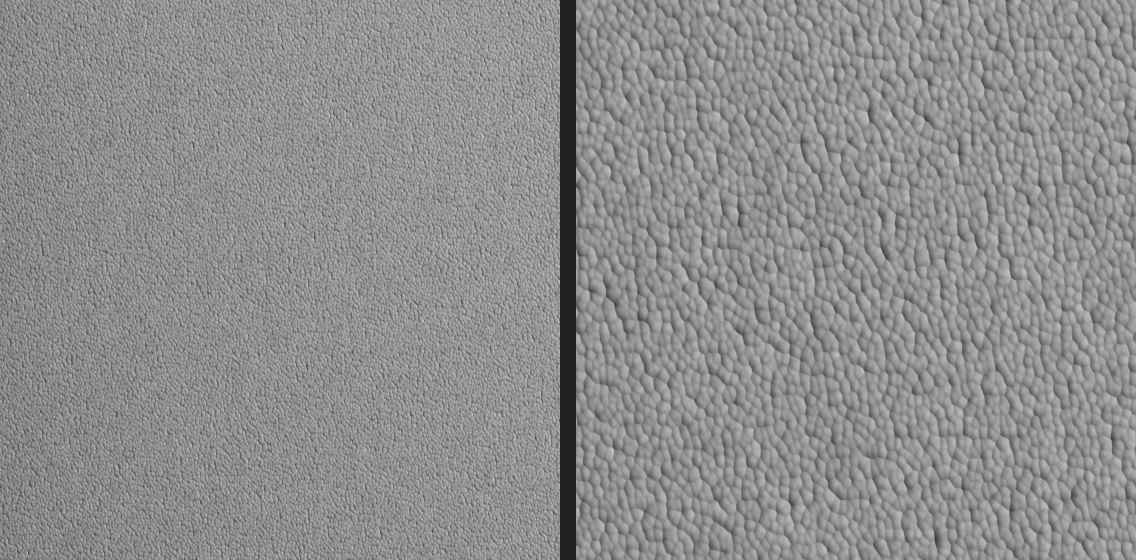
Left, the full canvas; right, a detail of the centre.
A Shadertoy shader for this texture:

```glsl
const float BASE_GREY = 0.569;
const vec2 GRAINS = vec2(215.0, 160.0);      // grains across and up the canvas
const float LEAN = 0.10;                     // slant of the grain columns
const float JITTER = 1.0;
const float SOFTNESS = 11.0;                 // higher gives harder grain borders
const vec2 LIGHT = vec2(0.93, 0.37);         // direction towards the light
const float RELIEF = 0.245;
const float DOME = 0.13;
const float GRAIN_TINT = 0.06;
const vec2 FIBRES = vec2(430.0, 290.0);
const float FIBRE_TINT = 0.07;
const vec2 THREADS = vec2(230.0, 20.0);
const float THREAD_TINT = 0.028;
const vec2 MOTTLE = vec2(60.0, 48.0);
const float MOTTLE_TINT = 0.012;
const vec2 FALLOFF = vec2(0.040, 0.026);     // broad brightening to the right and up
const float EDGE_SHADE = 0.024;
const int SAMPLES = 2;                       // antialiasing samples per axis

// Integer hash giving three values from 0 to 1
vec3 hash3(vec2 cell) {
    uvec2 q = uvec2(ivec2(cell) + 4096);
    uvec3 v = uvec3(q, q.x ^ (q.y << 8)) * 1664525u + 1013904223u;
    v.x += v.y * v.z;
    v.y += v.z * v.x;
    v.z += v.x * v.y;
    v ^= v >> 16u;
    v.x += v.y * v.z;
    v.y += v.z * v.x;
    v.z += v.x * v.y;
    return vec3(v & 65535u) / 65535.0;
}

float valueNoise(vec2 p) {
    vec2 i = floor(p);
    vec2 f = fract(p);
    f = f * f * (3.0 - 2.0 * f);
    float low = mix(hash3(i).x, hash3(i + vec2(1, 0)).x, f.x);
    float high = mix(hash3(i + vec2(0, 1)).x, hash3(i + vec2(1, 1)).x, f.x);
    return mix(low, high, f.y);
}

// Crepe surface: small domes lit from one side, blended softly at their borders
float grainShade(vec2 p) {
    p.x += LEAN * p.y;
    p *= GRAINS;
    vec2 cell = floor(p);
    float shade = 0.0;
    float total = 0.0;
    for (int y = -1; y <= 1; y++) {
        for (int x = -1; x <= 1; x++) {
            vec2 id = cell + vec2(x, y);
            vec3 rnd = hash3(id);
            vec2 offset = p - id - 0.5 - JITTER * (rnd.xy - 0.5);
            float distSq = dot(offset, offset);
            float weight = exp(-SOFTNESS * distSq);
            float dome = RELIEF * dot(offset, LIGHT)
                       + DOME * (0.4 - sqrt(distSq))
                       + GRAIN_TINT * (rnd.z - 0.5);
            shade += weight * dome;
            total += weight;
        }
    }
    return shade / max(total, 1e-6);
}

// Broad light across the cloth, darker along the left side
float broadLight(vec2 uv) {
    return dot(uv - 0.5, FALLOFF) - EDGE_SHADE * exp(-7.0 * uv.x);
}

void mainImage(out vec4 fragColor, in vec2 fragCoord) {
    vec2 uv = fragCoord / iResolution.xy;
    vec2 p = fragCoord / iResolution.y;

    // Average grain and fibres over the pixel
    float grain = 0.0;
    for (int j = 0; j < SAMPLES; j++) {
        for (int i = 0; i < SAMPLES; i++) {
            vec2 shift = (vec2(i, j) + 0.5) / float(SAMPLES) - 0.5;
            vec2 q = (fragCoord + shift) / iResolution.y;
            grain += grainShade(q);
            grain += FIBRE_TINT * (valueNoise(q * FIBRES + 700.0) - 0.5);
        }
    }
    grain /= float(SAMPLES * SAMPLES);

    // Faint upright threads and soft patches
    float threads = THREAD_TINT * (valueNoise(p * THREADS) - 0.5);
    float mottle = MOTTLE_TINT * (valueNoise(p * MOTTLE + 300.0) - 0.5);

    float grey = BASE_GREY + broadLight(uv) + grain + threads + mottle;
    fragColor = vec4(vec3(clamp(grey, 0.0, 1.0)), 1.0);
}
```
